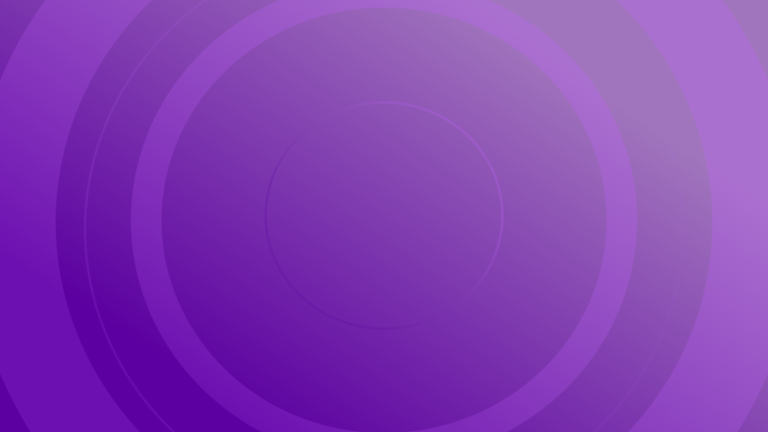
Write a Shadertoy shader that draws this background.

```glsl
// Violet backdrop: a diagonal gradient under wide concentric oval bands.
// Each band is the difference of two smooth oval masks; two hairline rings
// carry a highlight that varies with direction around the centre.

#define DARK_VIOLET vec3(0.36, 0.00, 0.63)
#define PALE_MAUVE vec3(0.63, 0.46, 0.74)
#define BAND_TINT vec3(0.76, 0.38, 1.00)
#define GRADIENT_SLOPE vec2(0.517, 0.752)
#define GRADIENT_MIDDLE 0.52
#define OVAL_SQUASH 0.956
#define HAIRLINE_WIDTH 0.0055

// Approximate signed distance to an oval centred at the given height.
float ovalDistance(vec2 p, float centerY, float radius) {
    return length(vec2(p.x, (p.y - centerY) / OVAL_SQUASH)) - radius;
}

// Antialiased coverage, one inside the shape.
float coverage(float dist) {
    float pixel = 1.0 / iResolution.y;
    return smoothstep(pixel, -pixel, dist);
}

float hairline(float dist) {
    return coverage(abs(dist) - 0.5 * HAIRLINE_WIDTH);
}

void mainImage(out vec4 fragColor, in vec2 fragCoord) {
    vec2 p = (fragCoord - 0.5 * iResolution.xy) / iResolution.y;

    // Diagonal base gradient
    float light = clamp(GRADIENT_MIDDLE + dot(p, GRADIENT_SLOPE), 0.0, 1.0);
    vec3 color = mix(DARK_VIOLET, PALE_MAUVE, light);

    // Wide translucent bands
    float outerBand = coverage(ovalDistance(p, -0.025, 0.957))
                    - coverage(ovalDistance(p, -0.014, 0.760));
    float innerBand = coverage(ovalDistance(p, -0.010, 0.586))
                    - coverage(ovalDistance(p, -0.010, 0.515));
    float tint = mix(0.17, 0.28, light);
    color = mix(color, BAND_TINT, tint * (outerBand + innerBand));

    // Large hairline, brightest on the left and lower right
    float largeRing = hairline(ovalDistance(p, -0.030, 0.692));
    float largeGlow = mix(0.13, 0.05, smoothstep(-0.6, 0.6, p.x + 0.6 * p.y));
    color = mix(color, BAND_TINT, largeRing * largeGlow);

    // Small hairline, lit at the upper right and shaded at the lower left
    float smallRing = hairline(ovalDistance(p, 0.001, 0.274));
    float facing = dot(normalize(p + vec2(1e-5)), normalize(vec2(1.0, 0.7)));
    color = mix(color, BAND_TINT, 0.26 * smallRing * smoothstep(0.0, 0.9, facing));
    color = mix(color, DARK_VIOLET, 0.20 * smallRing * smoothstep(0.0, 0.7, -facing));

    fragColor = vec4(color, 1.0);
}
```
